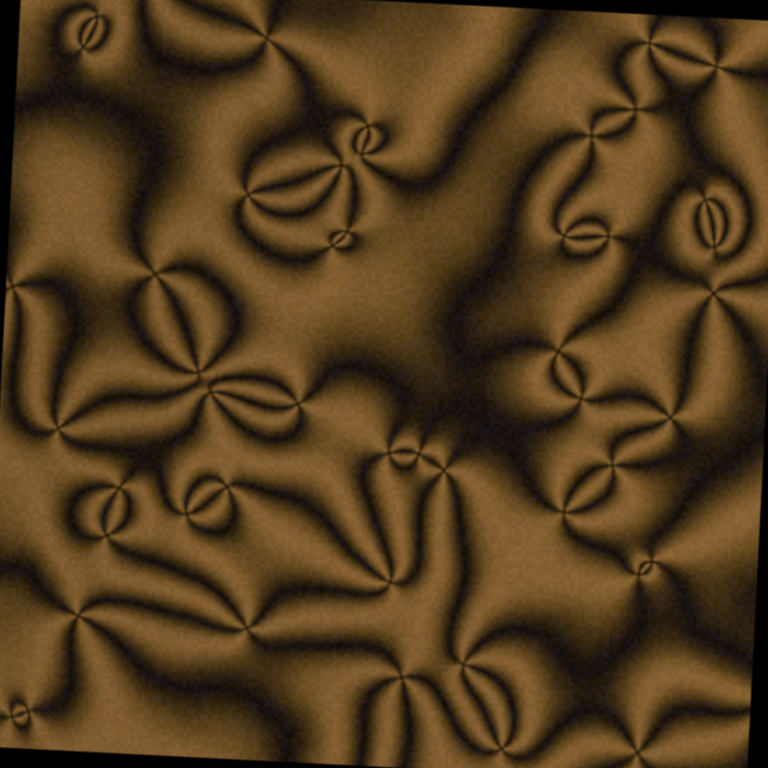
Write a three.js fragment shader that draws this texture.

```glsl
// Schlieren texture of a nematic liquid crystal: dark brushes joining point defects on amber.
#define TILT 0.051
#define HALF_SIDE 0.498
#define GRID vec2(5.0, 5.0)
#define PAIRS 25
#define MIN_GAP 0.025
#define MAX_GAP 0.21
#define BASE_PHASE 1.5
#define DRIFT 4.8
#define DRIFT_SCALE 4.6
#define BLUR 0.0014
#define BRUSH_POWER 0.62
#define GRAIN 0.05

varying vec2 vUv;

float hash(vec2 p) {
  vec3 q = fract(p.xyx * vec3(0.1031, 0.1030, 0.0973));
  q += dot(q, q.yzx + 33.33);
  return fract((q.x + q.y) * q.z);
}

// Value noise with a quintic fade
float noise(vec2 p) {
  vec2 cell = floor(p), f = fract(p);
  f = f * f * f * (f * (f * 6.0 - 15.0) + 10.0);
  float low = mix(hash(cell), hash(cell + vec2(1.0, 0.0)), f.x);
  float high = mix(hash(cell + vec2(0.0, 1.0)), hash(cell + vec2(1.0, 1.0)), f.x);
  return mix(low, high, f.y);
}

// Slow, smooth variation of the molecular direction
float drift(vec2 p) {
  vec2 turned = mat2(0.8, 0.6, -0.6, 0.8) * p;
  return 0.75 * noise(turned + 57.3) + 0.25 * noise(turned * 2.1 + 31.7) - 0.5;
}

// x: optical phase around all pairs of opposite defects, y: distance to the nearest core
vec2 defectField(vec2 p) {
  float phase = 0.0, nearest = 1.0;
  for (int i = 0; i < PAIRS; i++) {
    float n = float(i);
    vec2 cell = vec2(mod(n, GRID.x), floor((n + 0.5) / GRID.x));
    vec2 jitter = vec2(hash(cell + 11.0), hash(cell + 47.0)) - 0.5;
    vec2 centre = (cell + 0.5 + 0.9 * jitter) / GRID - 0.5;
    float angle = 6.2832 * hash(cell + 83.0);
    float spread = hash(cell + 129.0);
    float gap = mix(MIN_GAP, MAX_GAP, spread * sqrt(spread));
    vec2 arm = 0.5 * gap * vec2(cos(angle), sin(angle));
    vec2 a = p - centre - arm;
    vec2 b = p - centre + arm;
    // The angle the pair subtends winds once round each defect, in opposite senses
    phase += 2.0 * atan(a.x * b.y - a.y * b.x, dot(a, b));
    nearest = min(nearest, min(length(a), length(b)));
  }
  return vec2(phase, nearest);
}

void main() {
  // Slightly turned square frame
  vec2 c = vUv - 0.5;
  float co = cos(TILT), si = sin(TILT);
  vec2 p = vec2(co * c.x - si * c.y, si * c.x + co * c.y);
  float edge = max(abs(p.x), abs(p.y)) - HALF_SIDE;
  float inside = 1.0 - smoothstep(-0.002, 0.002, edge);

  // Gentle bending of the brushes
  vec2 bend = vec2(noise(p * 8.0 + 20.0), noise(p * 8.0 + 60.0)) - 0.5;
  vec2 q = p + 0.026 * bend;

  // Light between crossed polarisers, blurred where the phase turns fast near a core
  vec2 field = defectField(q);
  float phase = BASE_PHASE + field.x + DRIFT * drift(q * DRIFT_SCALE);
  float blurRatio = BLUR / max(field.y, 0.0005);
  float contrast = exp(-8.0 * blurRatio * blurRatio);
  float light = pow(0.5 - 0.5 * contrast * cos(2.0 * phase), BRUSH_POWER);
  light *= mix(0.3, 1.0, smoothstep(0.0, 4.0 * BLUR, field.y));

  // Amber ramp over near-black, with uneven lamp light
  vec3 dark = vec3(0.084, 0.060, 0.057);
  vec3 amber = vec3(0.432, 0.312, 0.138);
  vec3 colour = dark + amber * vec3(light, light, light * light);
  colour *= 1.0 + 0.06 * p.x + 0.05 * (noise(p * 5.0 + 90.0) - 0.5);

  // Soft sensor grain, bluer in the shadows
  vec2 g = vUv * 220.0;
  float grey = noise(g) - 0.5;
  float blue = noise(g * 0.8 + 300.0) - 0.5;
  colour += GRAIN * (grey * vec3(0.9, 0.85, 0.8) + blue * vec3(0.0, 0.0, 1.2 - 0.7 * light));

  gl_FragColor = vec4(max(colour, 0.0) * inside, 1.0);
}
```
